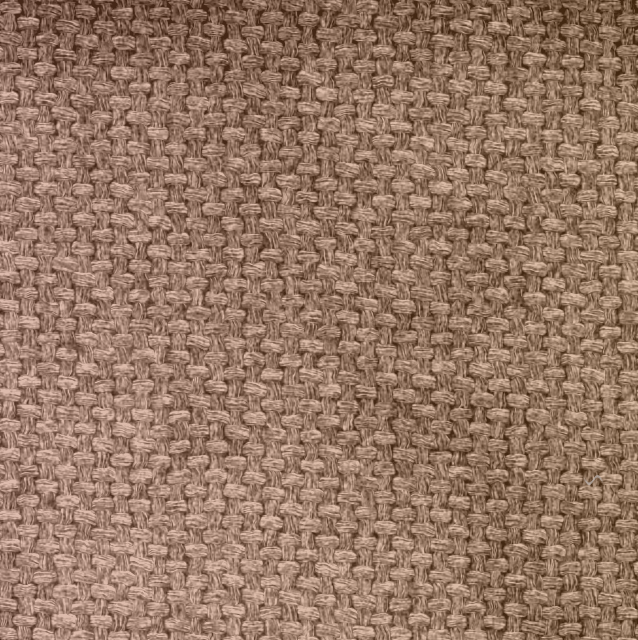
Write a Shadertoy shader that draws this texture.

```glsl
// Coarse brown plain-weave cloth: fuzzy weft and warp bumps in a checkerboard.

float hash(vec2 p) {
    p = fract(p * vec2(0.1731, 0.2317));
    p += dot(p, p.yx + 31.37);
    return fract((p.x + p.y) * p.x * 7.13);
}

float noise(vec2 p) {
    vec2 cell = floor(p), f = fract(p);
    f = f * f * (3.0 - 2.0 * f);
    return mix(mix(hash(cell), hash(cell + vec2(1, 0)), f.x),
               mix(hash(cell + vec2(0, 1)), hash(cell + vec2(1, 1)), f.x), f.y);
}

// Twisted strands; q.x runs along the yarn and q.y across it
float strands(vec2 q, float seed) {
    float bend = q.y + 0.45 * (seed - 0.4) * q.x + 0.12 * q.x * q.x;
    float fine = noise(vec2(q.x * 1.6, bend * 6.0) + seed * 91.0) - 0.5;
    return 1.3 * fine + 0.16 * sin(bend * 11.0 + q.x + seed * 40.0);
}

void mainImage(out vec4 fragColor, in vec2 fragCoord) {
    vec2 p = fragCoord / iResolution.xy;

    // 34 yarns across and 43 down, the rows sloping down to the right
    vec2 grid = vec2(34.0 * p.x, 43.0 * (p.y + 0.041 * p.x));
    grid += 0.08 * sin(p.yx * vec2(9.0, 7.0) + 1.3) + 0.05 * sin(p.yx * 23.0 + p * 11.0);
    grid += 0.14 * (vec2(noise(p * 100.0), noise(p * 100.0 + 37.0)) - 0.5);

    // Blend the overlapping bumps, the highest one dominating
    float toneSum = 0.0, weightSum = 0.0, top = -3.0;
    for (int j = -1; j <= 1; j++) {
        for (int i = -1; i <= 1; i++) {
            vec2 id = floor(grid) + vec2(i, j);
            float seed = hash(id + 11.0), seed2 = hash(id + 57.0);
            bool weft = mod(id.x + id.y, 2.0) < 0.5;

            vec2 d = grid - id - 0.5 - 0.14 * (vec2(seed, seed2) - 0.5);
            d.y += (seed2 - 0.5) * 0.18 * d.x;
            vec2 size = weft ? vec2(0.60, 0.47) : vec2(0.41, 0.68);
            vec2 u = d / (size * (0.92 + 0.16 * seed));
            vec2 q = weft ? u : u.yx;

            float height = 1.0 - pow(abs(q.x), 3.2) - pow(abs(q.y), 2.6);
            height = max(height + (weft ? 0.22 : 0.0), -3.0);
            float tone = weft ? 0.73 + 0.16 * u.y : 0.57 - 0.06 * u.x;
            tone += 0.55 * strands(q, seed) + 0.14 * (seed2 - 0.5);

            float weight = exp(10.0 * height);
            toneSum += tone * weight;
            weightSum += weight;
            top = max(top, height);
        }
    }
    float tone = toneSum / weightSum;

    // Shadowed gaps, then loose fuzz
    tone *= mix(0.12, 1.0, smoothstep(-0.40, 0.58, top));
    vec2 curl = p * 150.0 + 1.6 * sin(p.yx * 190.0);
    tone += 0.28 * (noise(curl) - 0.5) + 0.44 * (noise(p * 300.0) - 0.5);
    float hair = abs(noise(p * 85.0 + 5.0) - 0.5);
    tone += 0.16 * (1.0 - smoothstep(0.0, 0.06, hair)) * (noise(p * 30.0) - 0.2);

    // Uneven light: dim upper edge and right side, brighter below
    tone -= 0.26 * smoothstep(0.82, 1.02, p.y) + 0.10 * smoothstep(0.4, 1.0, p.x);
    tone += 0.08 * (0.5 - p.y) + 0.06 * sin(p.x * 5.0 + p.y * 4.0);
    tone += 0.10 * (noise(p * 9.0) - 0.5);

    vec3 color = mix(vec3(0.33, 0.22, 0.15), vec3(0.79, 0.67, 0.60), clamp(tone + 0.02, -0.15, 1.15));
    color += mix(vec3(0.008, -0.005, 0.010), vec3(-0.003, 0.002, -0.022), p.x);

    // Small pale scrap of lint
    vec2 l = (p - vec2(0.93, 0.25)) * 60.0;
    float thread = abs(l.y - 0.35 * sin(l.x * 4.0));
    float lint = (1.0 - smoothstep(0.05, 0.20, thread)) * (1.0 - smoothstep(0.6, 1.0, abs(l.x)));
    color = mix(color, vec3(0.74, 0.70, 0.68), 0.75 * lint);

    fragColor = vec4(clamp(color, 0.0, 1.0), 1.0);
}
```
